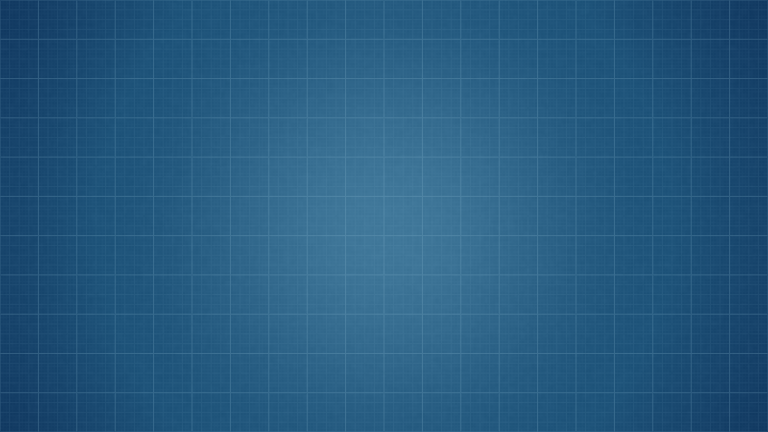
Write a Shadertoy shader that draws this pattern.

```glsl
// Blueprint paper: a pale ruled grid over blue woven paper with a soft central glow.

const vec2  CELLS       = vec2(20.0, 11.0);   // major cells across and down
const float MINOR_SPLIT = 4.0;                // minor cells per major cell
const float FINE_SPLIT  = 12.0;               // faint mesh cells per major cell
const float LINE_WIDTH  = 0.0023;             // in canvas heights
const float MAJOR_ALPHA = 0.175;
const float MINOR_ALPHA = 0.055;
const float FINE_ALPHA  = 0.025;

const vec3 GLOW_COLOR = vec3(0.250, 0.468, 0.602);
const vec3 MID_COLOR  = vec3(0.114, 0.323, 0.474);
const vec3 EDGE_COLOR = vec3(0.066, 0.220, 0.378);
const vec3 LINE_COLOR = vec3(0.560, 0.740, 0.830);

const vec2  GLOW_CENTER = vec2(0.5, 0.48);
const float GLOW_RADIUS = 0.37;               // in canvas widths
const float EDGE_RADIUS = 0.54;
const float FOLD        = 0.994;              // below 1 rounds the glow at the wrap

const vec2  WARP_GRAIN  = vec2(384.0, 72.0);  // vertical threads
const vec2  WEFT_GRAIN  = vec2(128.0, 216.0); // horizontal threads
const float GRAIN_DEPTH = 0.010;
const float PI          = 3.14159265;

float hash(vec2 p) {
    return fract(sin(dot(p, vec2(12.9898, 78.233))) * 43758.5453);
}

// Value noise that wraps after a whole number of cells
float wrappedNoise(vec2 uv, vec2 period) {
    vec2 p = uv * period;
    vec2 cell = floor(p);
    vec2 f = fract(p);
    f = f * f * (3.0 - 2.0 * f);
    vec2 a = mod(cell, period);
    vec2 b = mod(cell + 1.0, period);
    return mix(mix(hash(a), hash(vec2(b.x, a.y)), f.x),
               mix(hash(vec2(a.x, b.y)), hash(b), f.x), f.y);
}

// Pixel coverage of the vertical (x) and horizontal (y) rules
vec2 ruleCoverage(vec2 uv, vec2 count, vec2 size, float pixel) {
    vec2 dist = abs(fract(uv * count + 0.5) - 0.5) / count * size;
    float fullCover = min(LINE_WIDTH, pixel);
    return clamp(0.5 * (LINE_WIDTH + pixel) - dist, 0.0, fullCover) / pixel;
}

float gridCoverage(vec2 uv, vec2 count, vec2 size, float pixel) {
    vec2 rules = ruleCoverage(uv, count, size, pixel);
    return max(rules.x, rules.y);
}

// Radial glow measured with a periodic distance
vec3 paperColor(vec2 uv, float aspect) {
    vec2 offset = asin(FOLD * sin(PI * (uv - GLOW_CENTER))) / PI;
    float radius = length(offset * vec2(1.0, 1.0 / aspect));
    vec3 color = mix(GLOW_COLOR, MID_COLOR, smoothstep(0.0, GLOW_RADIUS, radius));
    float edge = clamp((radius - GLOW_RADIUS) / (EDGE_RADIUS - GLOW_RADIUS), 0.0, 1.0);
    return mix(color, EDGE_COLOR, edge);
}

void mainImage(out vec4 fragColor, in vec2 fragCoord) {
    vec2 uv = fragCoord / iResolution.xy;
    float aspect = iResolution.x / iResolution.y;
    vec2 size = vec2(aspect, 1.0);
    float pixel = 1.0 / iResolution.y;

    // Paper and its woven grain
    vec3 color = paperColor(uv, aspect);
    float grain = wrappedNoise(uv, WARP_GRAIN) + wrappedNoise(uv, WEFT_GRAIN) - 1.0;
    color += GRAIN_DEPTH * grain;

    // Rules, from faintest to strongest
    float fine  = gridCoverage(uv, CELLS * FINE_SPLIT, size, pixel);
    float minor = gridCoverage(uv, CELLS * MINOR_SPLIT, size, pixel);
    float major = gridCoverage(uv, CELLS, size, pixel);
    color = mix(color, LINE_COLOR, FINE_ALPHA * fine);
    color = mix(color, LINE_COLOR, MINOR_ALPHA * minor);
    color = mix(color, LINE_COLOR, MAJOR_ALPHA * major);

    fragColor = vec4(color, 1.0);
}
```
